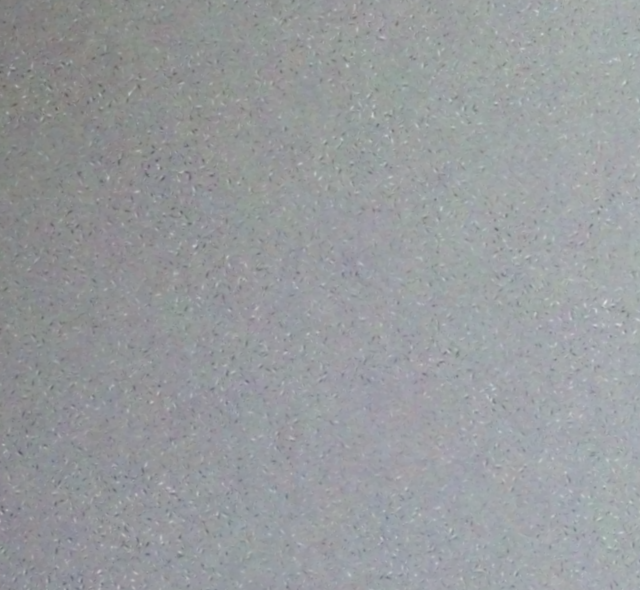
A WebGL 2 fragment shader for this texture:

```glsl
#version 300 es
precision highp float;
// Pale grey metallic sheet with fine light and dark flecks under a soft sidelong light.
uniform vec2 u_resolution;
out vec4 fragColor;

vec3 hash3(vec2 cell) {
  vec3 q = fract(cell.xyx * vec3(0.1031, 0.1030, 0.0973));
  q += dot(q, q.yxz + 33.33);
  return fract((q.xxy + q.yzz) * q.zyx);
}

// Soft elongated spot, 1 at its centre
float spot(vec2 d, vec2 radius) {
  d /= radius;
  return exp(-dot(d, d));
}

// Scattered flecks: a bright sliver, a dark one, or both side by side
float flecks(vec2 p, float seed) {
  vec2 cell = floor(p);
  float sum = 0.0;
  for (int j = -1; j <= 1; j++) {
    for (int i = -1; i <= 1; i++) {
      vec2 id = cell + vec2(i, j);
      vec3 place = hash3(id + seed);
      vec3 kind = hash3(id + seed + 57.0);
      float angle = 0.6 + 3.0 * (place.z - 0.3);
      vec2 along = vec2(cos(angle), sin(angle));
      vec2 d = p - id - place.xy;
      d = vec2(dot(d, along), dot(d, vec2(-along.y, along.x)));
      vec2 radius = vec2(mix(0.20, 0.42, kind.y), 0.19);
      float strength = 0.15 + 0.85 * kind.x * kind.x * kind.x;
      float bright = smoothstep(0.25, 0.65, kind.z);
      float dark = 1.0 - smoothstep(0.45, 0.85, kind.z);
      sum += strength * (bright * spot(d - vec2(0.0, 0.17), radius)
                       - dark * spot(d + vec2(0.0, 0.17), radius));
    }
  }
  return sum;
}

// Cellular grain: soft patches with one random tint per cell
vec3 cellTint(vec2 p) {
  vec2 cell = floor(p);
  vec3 sum = vec3(0.0);
  float weight = 0.0;
  for (int j = -1; j <= 1; j++) {
    for (int i = -1; i <= 1; i++) {
      vec2 id = cell + vec2(i, j);
      vec2 d = p - id - hash3(id + 13.0).xy;
      float w = exp(-4.0 * dot(d, d));
      sum += w * (hash3(id + 91.0) - 0.5);
      weight += w;
    }
  }
  return sum / weight;
}

void main() {
  vec2 uv = gl_FragCoord.xy / u_resolution;
  vec2 p = gl_FragCoord.xy / u_resolution.y;

  // Light grows from the left edge to the right, cooler toward the bottom
  vec3 top = mix(vec3(0.520, 0.520, 0.510), vec3(0.642, 0.668, 0.668), pow(uv.x, 0.85));
  vec3 bottom = mix(vec3(0.545, 0.550, 0.570), vec3(0.645, 0.668, 0.690), pow(uv.x, 0.75));
  vec3 color = mix(bottom, top, smoothstep(-0.1, 1.1, uv.y));
  color += vec3(0.008, 0.004, 0.010) * spot(uv - vec2(0.55, 0.45), vec2(0.35));
  color -= 0.025 * spot(uv - vec2(0.0, 1.0), vec2(0.3, 0.4));

  // Broad waves of faint rose and green
  float wave = sin(9.0 * p.x + 2.0 * sin(5.0 * p.y)) * sin(11.0 * p.y + 1.5 * sin(7.0 * p.x));
  color += 0.004 * wave * vec3(1.0, -0.8, 0.5);

  // Tinted mottling, then fine grain
  color += 0.020 * cellTint(p * 24.0) + 0.028 * cellTint(p * 62.0 + 7.0);
  color += 0.040 * cellTint(p * vec2(150.0, 190.0)).x;

  // Flecks at two sizes, denser in some patches
  float patchy = 0.85 + 0.9 * cellTint(p * 14.0 + 31.0).y;
  float glitter = 0.150 * flecks(p * 82.0, 3.0) + 0.065 * flecks(p * 125.0, 211.0);
  color += patchy * glitter * mix(vec3(1.0, 0.99, 0.93), vec3(0.98, 1.0, 1.02), uv.y);

  fragColor = vec4(clamp(color, 0.0, 1.0), 1.0);
}
```
